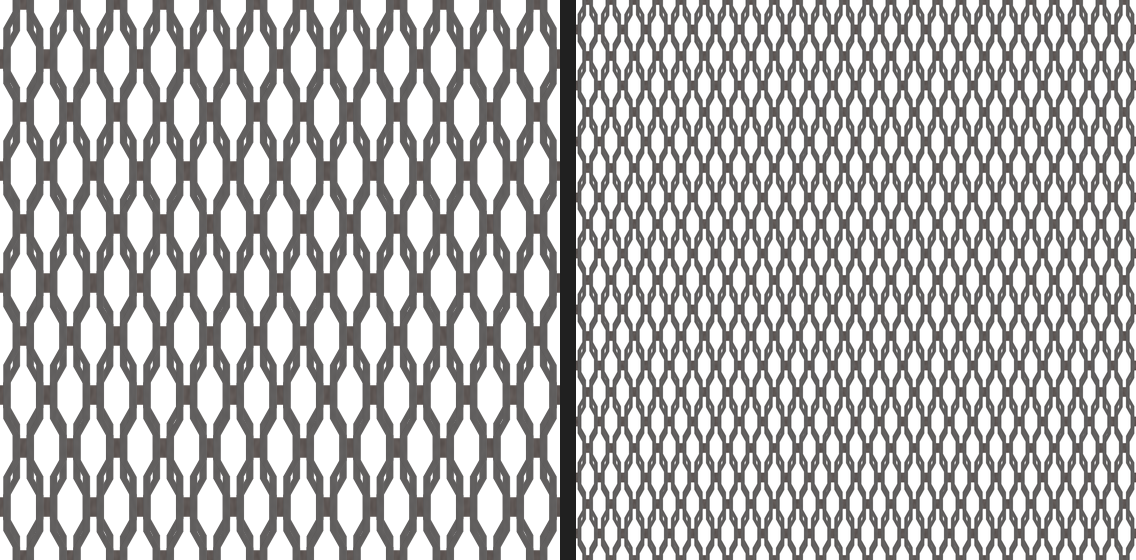
Left, the tile; right, the same tile 2 across and 2 down.
Reproduce this pattern procedurally as a Shadertoy shader.

```glsl
// Expanded metal mesh: pairs of bent strands joined by short bridges over white.
// Each of the 24 columns holds two strands that swing between the bridges of its
// two sides; the second strand swings late, leaving a slit between them.

const vec2 CELLS = vec2(24.0, 5.0);      // half pitches across, repeats down
const float BRIDGE_V = 0.473;            // height of the even bridges in a repeat
const float BRIDGE_HALF = 0.087;
const float STRAND_HALF = 0.156;
const float STRAND_INSET = 0.297;        // strand centre, from the nearer bridge
const float RAMP = 0.15;                 // height of one bend

const vec3 STEEL = vec3(0.380, 0.372, 0.370);
const vec3 BRIDGE = vec3(0.365, 0.335, 0.325);
const vec3 GROUND = vec3(1.0);

float hash(vec2 p) {
    vec3 q = fract(p.xyx * vec3(0.1031, 0.1030, 0.0973));
    q += dot(q, q.yzx + 33.33);
    return fract((q.x + q.y) * q.z);
}

float cornerSlope(vec2 cell, vec2 offset, vec2 period) {
    float angle = 6.28318 * hash(mod(cell, period));
    return dot(vec2(cos(angle), sin(angle)), offset);
}

// Gradient noise that wraps after a whole number of cells
float gradientNoise(vec2 p, vec2 period) {
    vec2 i = floor(p), f = fract(p);
    vec2 s = f * f * f * (f * (f * 6.0 - 15.0) + 10.0);
    vec2 e = vec2(1.0, 0.0);
    float low = mix(cornerSlope(i, f, period),
                    cornerSlope(i + e, f - e, period), s.x);
    float high = mix(cornerSlope(i + e.yx, f - e.yx, period),
                     cornerSlope(i + 1.0, f - 1.0, period), s.x);
    return mix(low, high, s.y);
}

float ramp(float v, float centre) {
    return clamp((v - centre) / RAMP + 0.5, 0.0, 1.0);
}

// Strand centre across its column; lag shifts the lower and upper bends apart
float strandCentre(float v, vec2 lag) {
    float lower = 0.5 * BRIDGE_V - lag.x;
    float upper = 0.5 * (BRIDGE_V + 1.0) + lag.y;
    float swing = ramp(v, lower) - ramp(v, upper);
    return mix(1.0 - STRAND_INSET, STRAND_INSET, swing);
}

float strandDistance(float x, float centre) {
    return (abs(x - centre) - STRAND_HALF) / CELLS.x;
}

float bridgeDistance(float x, float v, float centre) {
    float dv = abs(fract(v - centre + 0.5) - 0.5) - BRIDGE_HALF;
    return max((x - STRAND_INSET) / CELLS.x, dv / CELLS.y);
}

float coverage(float d, float soft) {
    return smoothstep(soft, -soft, d);
}

// Steel with a faint worn rim on one side and a darker one on the other
vec3 strandColour(float offset, float grain) {
    float side = offset / STRAND_HALF;
    float light = smoothstep(0.7, 1.0, side) - smoothstep(0.7, 1.0, -side);
    return STEEL + 0.025 * light + 0.02 * grain;
}

void mainImage(out vec4 fragColor, in vec2 fragCoord) {
    vec2 uv = fragCoord / iResolution.xy;
    float soft = 0.75 / iResolution.y;

    // Mirror alternate columns so x runs from an even bridge to an odd one
    vec2 grid = uv * CELLS;
    vec2 cell = floor(grid);
    float v = fract(grid.y);
    float mirrored = mod(cell.x, 2.0);
    float x = mix(fract(grid.x), 1.0 - fract(grid.x), mirrored);
    float facing = 1.0 - 2.0 * mirrored;

    // Slits stay mostly closed in the lower gap and open in the upper one
    float vary = hash(cell + 7.0);
    vec2 lag = vec2(mix(0.050, 0.062, vary * vary), mix(0.079, 0.089, vary));
    float nearCentre = strandCentre(v, lag);
    float farCentre = strandCentre(v, -lag);

    vec2 grainCells = vec2(144.0, 60.0);
    float grain = gradientNoise(uv * grainCells, grainCells);

    // Bridges first, then the two strands on top
    float bridge = min(bridgeDistance(x, v, BRIDGE_V),
                       bridgeDistance(1.0 - x, v, 0.0));
    vec3 colour = mix(GROUND, BRIDGE + 0.05 * grain, coverage(bridge, soft));
    colour = mix(colour, strandColour((x - farCentre) * facing, grain),
                 coverage(strandDistance(x, farCentre), soft));
    colour = mix(colour, strandColour((x - nearCentre) * facing, grain),
                 coverage(strandDistance(x, nearCentre), soft));

    fragColor = vec4(colour, 1.0);
}
```
